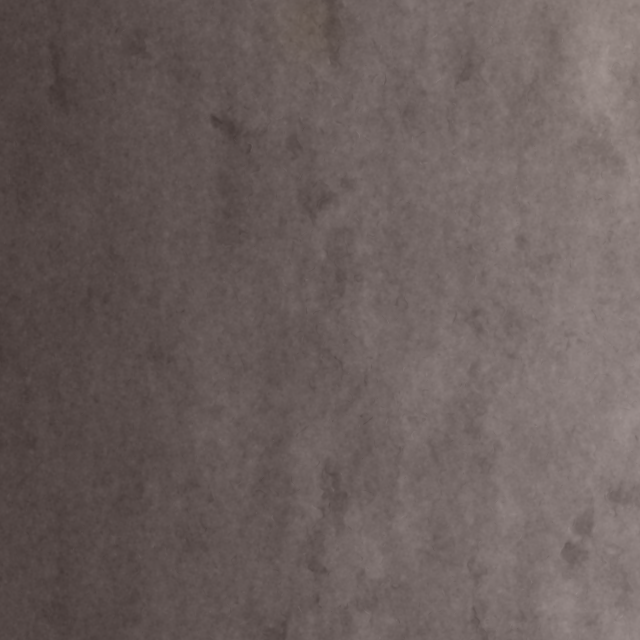
Write a WebGL 1 fragment shader that draws this texture.

```glsl
precision highp float;
// Weathered concrete wall: side-lit plaster with vertical drips, mottled stains and small pits.

uniform vec2 u_resolution;

const vec3 SHADOW = vec3(0.285, 0.240, 0.232);
const vec3 LIT = vec3(0.555, 0.507, 0.499);
const vec3 OCHRE_SHIFT = vec3(0.000, -0.006, -0.035);

vec3 hash3(vec2 cell, float seed) {
  vec3 q = fract(vec3(cell.xyx + seed * 7.31) * vec3(0.1031, 0.1030, 0.0973));
  q += dot(q, q.yxz + 33.33);
  return fract((q.xxy + q.yzz) * q.zyx);
}

// Soft cellular noise: signed round bumps scattered one per cell, about -1 to 1.
float bumps(vec2 p, float seed) {
  vec2 cell = floor(p);
  float sum = 0.0;
  for (int j = -1; j <= 1; j++) {
    for (int i = -1; i <= 1; i++) {
      vec2 id = cell + vec2(float(i), float(j));
      vec3 rnd = hash3(id, seed);
      vec2 d = p - id - rnd.xy;
      float fall = max(0.0, 1.0 - dot(d, d));
      sum += (rnd.z * 2.0 - 1.0) * fall * fall * fall;
    }
  }
  return sum;
}

// Layered bumps, each layer finer and fainter.
float mottle(vec2 p, float seed) {
  float sum = 0.0;
  float gain = 1.0;
  for (int k = 0; k < 4; k++) {
    sum += gain * bumps(p, seed + float(k));
    p = p * 2.07 + 3.7;
    gain *= 0.68;
  }
  return sum;
}

// Sparse flecks: a share of the cells holds one soft-edged upright spot.
float flecks(vec2 p, float share, float seed) {
  vec2 cell = floor(p);
  float cover = 0.0;
  for (int j = -1; j <= 1; j++) {
    for (int i = -1; i <= 1; i++) {
      vec2 id = cell + vec2(float(i), float(j));
      vec3 rnd = hash3(id, seed);
      vec3 form = hash3(id, seed + 19.0);
      vec2 d = p - id - rnd.xy;
      d.x -= d.y * (form.x - 0.5) * 0.6;
      float r = length(d * vec2(1.0, 0.75)) / mix(0.12, 0.25, form.y);
      float here = step(rnd.z, share) * mix(0.3, 1.0, form.z);
      cover = max(cover, here * (1.0 - smoothstep(0.1, 1.0, r)));
    }
  }
  return cover;
}

// Soft vertical band around a column, used to gather the drips.
float band(float x, float center, float width) {
  float d = (x - center) / width;
  return exp(-d * d);
}

void main() {
  vec2 uv = gl_FragCoord.xy / u_resolution;

  // Ragged coordinates give the stains crumbly edges.
  vec2 ragged = uv + 0.010 * vec2(bumps(uv * 45.0, 1.0), bumps(uv * 40.0, 2.0))
              + 0.006 * vec2(bumps(uv * 110.0, 3.0), bumps(uv * 95.0, 4.0));

  // Light falls in from the right and fades a little at the lower corner.
  float tone = 0.085 + 0.89 * pow(uv.x, 1.12);
  tone += 0.08 * uv.x * (uv.y - 0.5);
  float relief = mix(0.5, 1.0, smoothstep(0.05, 0.6, uv.x));

  // Long streaks and cloudy patches.
  tone += 0.075 * relief * bumps(ragged * vec2(20.0, 2.4), 11.0);
  tone += 0.050 * relief * bumps(ragged * vec2(46.0, 6.0), 13.0);
  tone += 0.085 * relief * mottle(ragged * vec2(14.0, 8.0), 21.0);

  // Dark stains, denser along a few columns.
  float drips = band(uv.x, 0.53, 0.05) + 0.7 * band(uv.x, 0.74, 0.05)
              + 0.5 * band(uv.x, 0.33, 0.04) + 0.5 * band(uv.x, 0.91, 0.06);
  float damp = mottle(ragged * vec2(17.0, 9.0), 31.0) + 0.4 * drips;
  tone -= 0.25 * relief * smoothstep(0.4, 1.7, damp);

  // Thin broken seam near the dark side.
  float seamX = 0.088 + 0.003 * sin(uv.y * 17.0) + 0.002 * sin(uv.y * 41.0);
  float broken = smoothstep(0.0, 0.8, bumps(vec2(3.0, uv.y * 7.0), 41.0) + 0.1);
  tone -= (0.02 + 0.15 * broken) * band(ragged.x, seamX, 0.009);

  // Pits, pale chips and fine grain.
  tone -= 0.17 * relief * flecks(ragged * 34.0, 0.16, 51.0);
  tone -= 0.12 * relief * flecks(ragged * 62.0, 0.20, 53.0);
  tone += 0.15 * relief * flecks(ragged * 56.0, 0.11, 57.0);
  tone += 0.065 * relief * bumps(uv * vec2(80.0, 62.0), 59.0);
  tone += 0.066 * bumps(uv * vec2(135.0, 115.0), 61.0);
  tone += 0.060 * bumps(uv * 225.0, 63.0);

  // Faint ochre bloom at the top, warmer light at the upper right.
  float bloom = band(ragged.x, 0.48, 0.05) * band(ragged.y, 0.96, 0.06);
  float warmth = 0.7 * bloom + 0.3 * smoothstep(0.6, 1.0, uv.x) * smoothstep(0.4, 1.0, uv.y);
  vec3 color = mix(SHADOW, LIT, tone - 0.08 * bloom) + OCHRE_SHIFT * warmth;

  gl_FragColor = vec4(color, 1.0);
}
```
